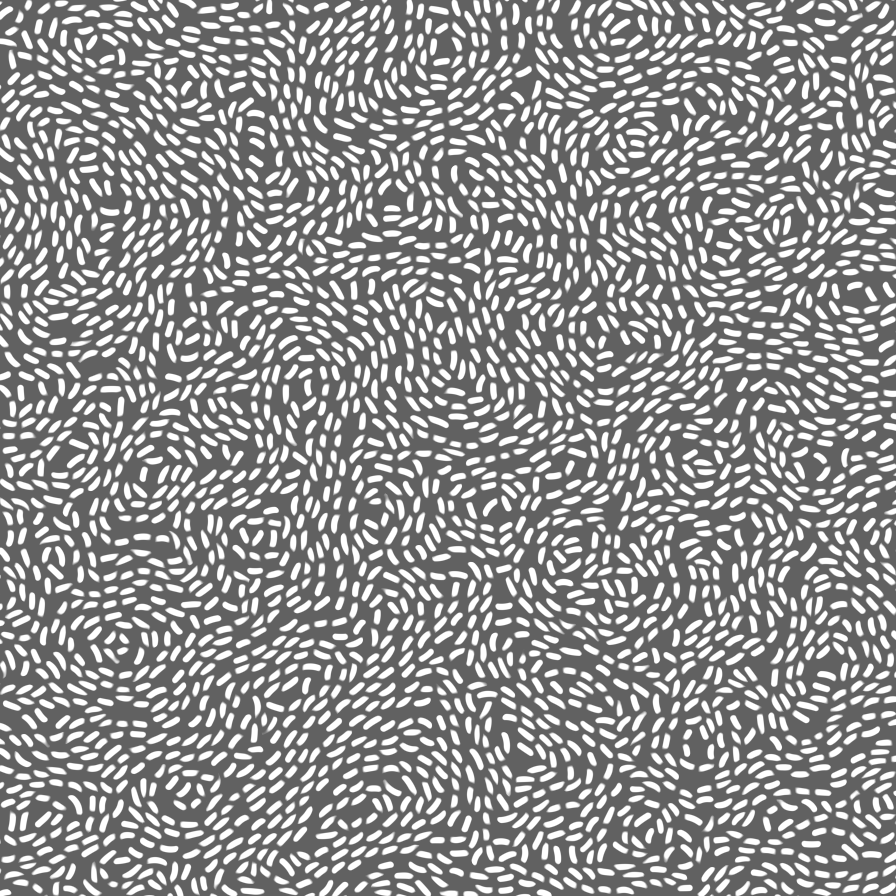
This pattern is drawn by a Shadertoy shader. Its source:

```glsl
// Short rounded white dashes packed along a swirling flow on a grey ground.

const vec3 GROUND_GREY = vec3(0.38);
const vec3 DASH_WHITE = vec3(1.0);
const float CELLS = 54.0;        // dashes per canvas side
const float JITTER = 0.8;        // scatter of the seeds, in cells
const float DASH_RADIUS = 0.19;  // half thickness, in cells
const float HALF_GAP = 0.085;    // smallest half gap between dashes
const float REACH = 1.8;         // farthest seed that matters to a point

// Hash without sine: two values from 0 to 1.
vec2 hash22(vec2 p) {
    vec3 q = fract(p.xyx * vec3(0.1031, 0.1030, 0.0973));
    q += dot(q, q.yzx + 33.33);
    return fract((q.xx + q.yz) * q.zy);
}

float cornerSlope(vec2 corner, vec2 offset) {
    return dot(hash22(corner + 71.0) * 2.0 - 1.0, offset);
}

float gradientNoise(vec2 p) {
    vec2 i = floor(p), f = p - i;
    vec2 w = f * f * f * (f * (f * 6.0 - 15.0) + 10.0);
    vec2 e = vec2(1.0, 0.0);
    return mix(mix(cornerSlope(i, f), cornerSlope(i + e, f - e), w.x),
               mix(cornerSlope(i + e.yx, f - e.yx), cornerSlope(i + 1.0, f - 1.0), w.x), w.y);
}

float flowPotential(vec2 p) {
    return gradientNoise(p * 5.0) + 0.28 * gradientNoise(p * 11.0 + 19.0);
}

// Unit direction along the level lines of the potential.
vec2 flowDirection(vec2 p) {
    float h = 0.004;
    float centre = flowPotential(p);
    vec2 slope = vec2(flowPotential(p + vec2(h, 0.0)), flowPotential(p + vec2(0.0, h))) - centre;
    return normalize(vec2(-slope.y, slope.x) + 1e-7);
}

vec2 seedPoint(vec2 cell) {
    return cell + 0.5 + JITTER * (hash22(cell) - 0.5);
}

// Coordinates along and across a direction.
vec2 toLocal(vec2 v, vec2 dir) {
    return vec2(dot(v, dir), dot(v, vec2(-dir.y, dir.x)));
}

// Pushes a seed away from its neighbours, keeping more room along the flow.
vec2 spreadSeed(vec2 cell, vec2 seed, vec2 dir) {
    vec2 stretch = vec2(0.7, 1.45);
    vec2 push = vec2(0.0);
    for (int y = -2; y <= 2; y++)
    for (int x = -2; x <= 2; x++) {
        if (x == 0 && y == 0) continue;
        vec2 other = seedPoint(cell + vec2(x, y));
        vec2 q = toLocal(seed - other, dir) * stretch;
        float dist = max(length(q), 0.001);
        push += q / dist * max(1.0 - dist, 0.0) * 0.4;
    }
    push /= stretch;
    return seed + dir * push.x + vec2(-dir.y, dir.x) * push.y;
}

// Distance to a slightly bent capsule lying along x.
float bentCapsule(vec2 p, float halfLength, float bend, float radius) {
    p.y -= bend * min(p.x * p.x, 0.5);
    p.x -= clamp(p.x, -halfLength, halfLength);
    return length(p) - radius;
}

float smoothMax(float a, float b, float k) {
    float h = max(k - abs(a - b), 0.0) / k;
    return max(a, b) + h * h * k * 0.25;
}

// Distance to the dashes, each trimmed to its own stretched Voronoi cell.
float dashField(vec2 p) {
    vec2 home = floor(p);
    float nearest = 1e3, second = 1e3, dash = 1e3;
    for (int y = -2; y <= 2; y++)
    for (int x = -2; x <= 2; x++) {
        vec2 cell = home + vec2(x, y);
        vec2 seed = seedPoint(cell);
        if (distance(seed, p) > REACH) continue;
        vec2 dir = flowDirection(seed / CELLS);
        vec2 local = toLocal(p - spreadSeed(cell, seed, dir), dir);
        float key = length(local * vec2(0.5, 1.0));
        if (key < nearest) {
            vec2 rnd = hash22(cell + 137.0);
            second = nearest;
            nearest = key;
            dash = bentCapsule(local, mix(0.28, 0.56, rnd.x), rnd.y - 0.5, DASH_RADIUS);
        } else {
            second = min(second, key);
        }
    }
    return smoothMax(dash, HALF_GAP - 0.5 * (second - nearest), 0.1);
}

void mainImage(out vec4 fragColor, in vec2 fragCoord) {
    vec2 p = fragCoord / iResolution.y * CELLS;
    float edge = 0.75 * CELLS / iResolution.y;
    float cover = 1.0 - smoothstep(-edge, edge, dashField(p));
    fragColor = vec4(mix(GROUND_GREY, DASH_WHITE, cover), 1.0);
}
```
